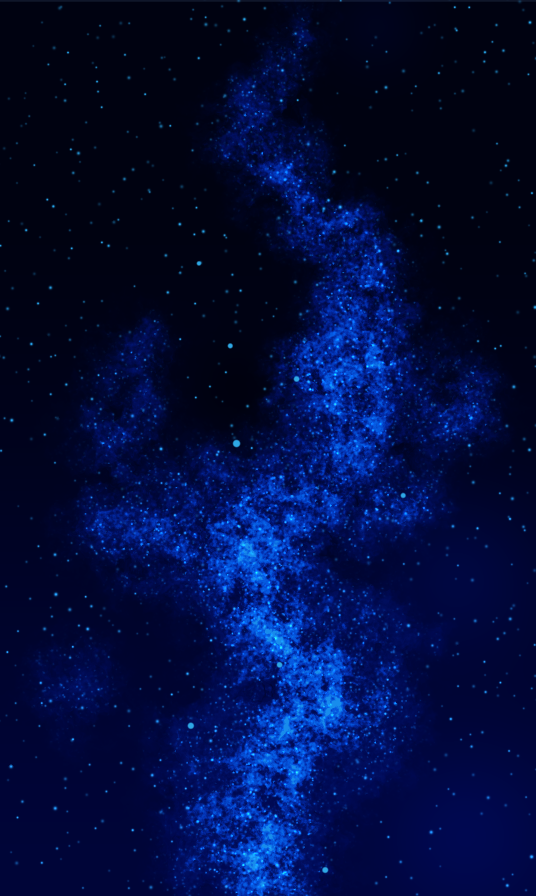
This texture is drawn by a WebGL 2 fragment shader. Its source:

```glsl
#version 300 es
precision highp float;
uniform vec2 u_resolution;
out vec4 fragColor;

vec3 hash3(vec2 p) {
  vec3 q = fract(p.xyx * vec3(0.1031, 0.1030, 0.0973));
  q += dot(q, q.yxz + 33.33);
  return fract((q.xxy + q.yzz) * q.zyx);
}

float gradientNoise(vec2 p) {
  vec2 i = floor(p), f = fract(p);
  vec2 w = f * f * f * (f * (f * 6.0 - 15.0) + 10.0);
  vec2 o = vec2(0.0, 1.0);
  float a = dot(hash3(i).xy * 2.0 - 1.0, f);
  float b = dot(hash3(i + o.yx).xy * 2.0 - 1.0, f - o.yx);
  float c = dot(hash3(i + o.xy).xy * 2.0 - 1.0, f - o.xy);
  float d = dot(hash3(i + o.yy).xy * 2.0 - 1.0, f - o.yy);
  return mix(mix(a, b, w.x), mix(c, d, w.x), w.y);
}

float fbm(vec2 p) {
  float sum = 0.0, amp = 1.0;
  for (int i = 0; i < 5; i++) {
    sum += amp * gradientNoise(p);
    p = mat2(1.6, 1.2, -1.2, 1.6) * p + 17.3;
    amp *= 0.68;
  }
  return sum;
}

float glow(vec2 offset, float radius) {
  return exp(-dot(offset, offset) / (radius * radius));
}

// Cloud body: a winding spine plus side puffs, as x, y, radius, strength
float cloudMask(vec2 p) {
  vec4 spine[11] = vec4[](
    vec4(0.341, 0.985, 0.035, 0.22), vec4(0.285, 0.850, 0.055, 0.45),
    vec4(0.349, 0.759, 0.045, 0.62), vec4(0.404, 0.714, 0.052, 0.58),
    vec4(0.405, 0.600, 0.066, 0.76), vec4(0.378, 0.473, 0.070, 0.72),
    vec4(0.280, 0.420, 0.074, 0.78), vec4(0.295, 0.325, 0.070, 0.92),
    vec4(0.350, 0.225, 0.075, 0.96), vec4(0.290, 0.100, 0.070, 0.78),
    vec4(0.300, 0.040, 0.062, 0.92));
  vec4 puffs[12] = vec4[](
    vec4(0.160, 0.610, 0.045, 0.32), vec4(0.135, 0.520, 0.055, 0.40),
    vec4(0.140, 0.410, 0.060, 0.50), vec4(0.215, 0.385, 0.055, 0.38),
    vec4(0.510, 0.545, 0.052, 0.50), vec4(0.450, 0.440, 0.042, 0.50),
    vec4(0.345, 0.585, 0.035, 0.65), vec4(0.425, 0.285, 0.050, 0.42),
    vec4(0.085, 0.232, 0.050, 0.34), vec4(0.215, 0.170, 0.050, 0.35),
    vec4(0.420, 0.180, 0.050, 0.38), vec4(0.230, 0.060, 0.055, 0.40));
  float mask = 0.0;
  for (int i = 0; i < 10; i++) {
    vec4 a = spine[i], ab = spine[i + 1] - a;
    float t = clamp(dot(p - a.xy, ab.xy) / dot(ab.xy, ab.xy), 0.0, 1.0);
    vec4 s = a + ab * t;
    mask = max(mask, s.w * glow(p - s.xy, s.z));
  }
  for (int i = 0; i < 12; i++)
    mask += (1.0 - mask) * puffs[i].w * glow(p - puffs[i].xy, puffs[i].z);
  return mask;
}

// One jittered star per cell of a turned grid; only a share is lit
float starLayer(vec2 p, float cells, float share, float radius) {
  float turn = cells * 0.37;
  p = mat2(cos(turn), sin(turn), -sin(turn), cos(turn)) * p + 3.0;
  vec2 id = floor(p * cells);
  vec3 h = hash3(id + cells), k = hash3(id + cells * 2.0 + 71.0);
  vec2 offset = (fract(p * cells) - 0.12 - 0.76 * h.xy) / cells;
  return step(h.z, share) * (0.25 + 0.9 * k.x * k.x) * glow(offset, radius * (0.75 + 0.5 * k.y * k.y));
}

void main() {
  vec2 p = gl_FragCoord.xy / u_resolution.y;
  float pixel = 1.0 / u_resolution.y;

  // Night sky, bluer toward the bottom
  vec3 color = mix(vec3(0.0, 0.018, 0.22), vec3(0.0, 0.006, 0.065), smoothstep(0.0, 0.8, p.y));
  color += vec3(0.0, 0.014, 0.10) * (glow(p - vec2(0.51, 0.36), 0.09) + glow(p - vec2(0.52, 0.07), 0.10));
  color += vec3(0.0, 0.008, 0.05) * glow(p - vec2(0.42, 0.97), 0.05);
  color *= 1.0 - 0.4 * glow(p - vec2(0.265, 0.56), 0.06);

  // Ragged cloud: clumps, dark pockets and fine grain
  vec2 warp = vec2(fbm(p * 16.0 + 3.0), fbm(p * 16.0 + 41.0));
  float mask = cloudMask(p + 0.028 * warp);
  float billow = fbm(p * 23.0 + 0.4 * warp + 9.0);
  float clumps = fbm(p * 58.0 + 27.0);
  float grain = gradientNoise(p * 170.0) + 0.8 * gradientNoise(p * 290.0 + 5.0);
  float density = mask * (0.66 + 0.75 * billow + 0.36 * clumps + 0.42 * grain);
  density = clamp(density, 0.0, 1.0);
  color += vec3(0.0, 0.018, 0.11) * smoothstep(0.02, 0.35, mask * (1.0 + billow));
  color = mix(color, vec3(0.004, 0.06, 0.38), smoothstep(0.12, 0.40, density));
  color = mix(color, vec3(0.01, 0.18, 0.68), smoothstep(0.32, 0.60, density));
  color = mix(color, vec3(0.02, 0.35, 0.88), smoothstep(0.52, 0.80, density));
  color = mix(color, vec3(0.10, 0.57, 0.93), smoothstep(0.78, 1.05, density));

  // Star dust inside the cloud, then stars across the sky
  float dust = 0.0;
  for (int i = 0; i < 4; i++)
    dust += starLayer(p, 71.0 + 34.0 * float(i), 0.27, max(0.0013, 0.6 * pixel));
  color += vec3(0.06, 0.46, 0.70) * dust * smoothstep(0.03, 0.5, mask * (0.8 + billow));
  float stars = 0.0;
  for (int i = 0; i < 4; i++)
    stars += starLayer(p, 19.0 + 13.0 * float(i), 0.20, max(0.0015, 0.65 * pixel));
  color += vec3(0.15, 0.64, 0.85) * min(stars, 1.0);

  // Brightest stars: x, y, radius
  vec3 beacons[8] = vec3[](
    vec3(0.264, 0.505, 0.0040), vec3(0.257, 0.614, 0.0027), vec3(0.213, 0.190, 0.0034),
    vec3(0.222, 0.706, 0.0023), vec3(0.363, 0.029, 0.0032), vec3(0.331, 0.577, 0.0030),
    vec3(0.312, 0.258, 0.0030), vec3(0.450, 0.447, 0.0027));
  for (int i = 0; i < 8; i++) {
    float d = length(p - beacons[i].xy), r = beacons[i].z;
    color = mix(color, vec3(0.18, 0.66, 0.90), 1.0 - smoothstep(r - pixel, r + pixel, d));
  }

  // Faint rim along the top
  color += vec3(0.06, 0.08, 0.10) * smoothstep(0.997, 0.999, p.y);
  fragColor = vec4(min(color, 1.0), 1.0);
}
```
